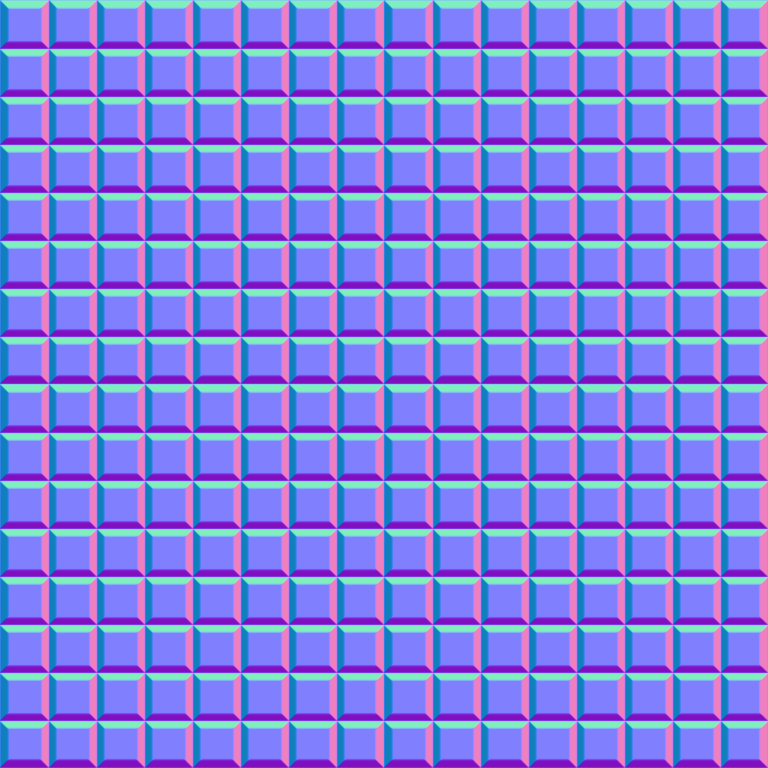
A Shadertoy shader for this texture map:

```glsl
const float CELLS = 16.0;         // tiles across and down
const float BLOCK = 8.0;          // tiles between wide seams
const float BEVEL = 0.142;        // bevel width, in tiles
const float WIDE_BEVEL = 0.165;   // bevel width beside a wide seam
const float SEAM_SHIFT = 0.02;    // drift of the ordinary seams, in tiles
const float SEAM_SOFT = 0.022;    // softness of the crease between tiles
const float INNER_SOFT = 0.04;    // softness where bevel meets the flat top
const float MITRE_SOFT = 0.035;   // softness of the corner diagonals
const float STEEPNESS = 1.8;      // slope of the bevel

// One where the nearest seam borders a block, zero elsewhere
vec2 wideSeam(vec2 seam) {
    return 1.0 - step(0.5, mod(seam, BLOCK));
}

// Bevel strength against distance from the seam
vec2 bevelProfile(vec2 dist, vec2 width, float crease) {
    vec2 rise = smoothstep(vec2(0.0), vec2(crease), dist);
    vec2 fall = smoothstep(width - INNER_SOFT, width + INNER_SOFT, dist);
    return rise * (1.0 - fall);
}

// Surface slope of the bevelled tiles; p is in tiles, y pointing down
vec2 tileSlope(vec2 p, float pixel) {
    vec2 seam = floor(p + 0.5);
    vec2 wide = wideSeam(seam);
    vec2 offset = p - seam - SEAM_SHIFT * (1.0 - wide);
    vec2 dist = abs(offset);

    vec2 width = mix(vec2(BEVEL), vec2(WIDE_BEVEL), wide);
    vec2 strength = bevelProfile(dist, width, max(SEAM_SOFT, pixel));

    // The nearer edge owns the corner, split along the diagonal
    float soft = max(MITRE_SOFT, pixel);
    float mitre = smoothstep(-soft, soft, dist.y - dist.x);
    strength *= vec2(mitre, 1.0 - mitre);

    return STEEPNESS * strength * sign(offset) * vec2(-1.0, 1.0);
}

void mainImage(out vec4 fragColor, in vec2 fragCoord) {
    vec2 uv = fragCoord / iResolution.xy;
    vec2 p = vec2(uv.x, 1.0 - uv.y) * CELLS;
    float pixel = CELLS / min(iResolution.x, iResolution.y);

    // Pack the unit normal into colour
    vec3 normal = normalize(vec3(tileSlope(p, pixel), 1.0));
    fragColor = vec4(0.5 + 0.5 * normal, 1.0);
}
```
